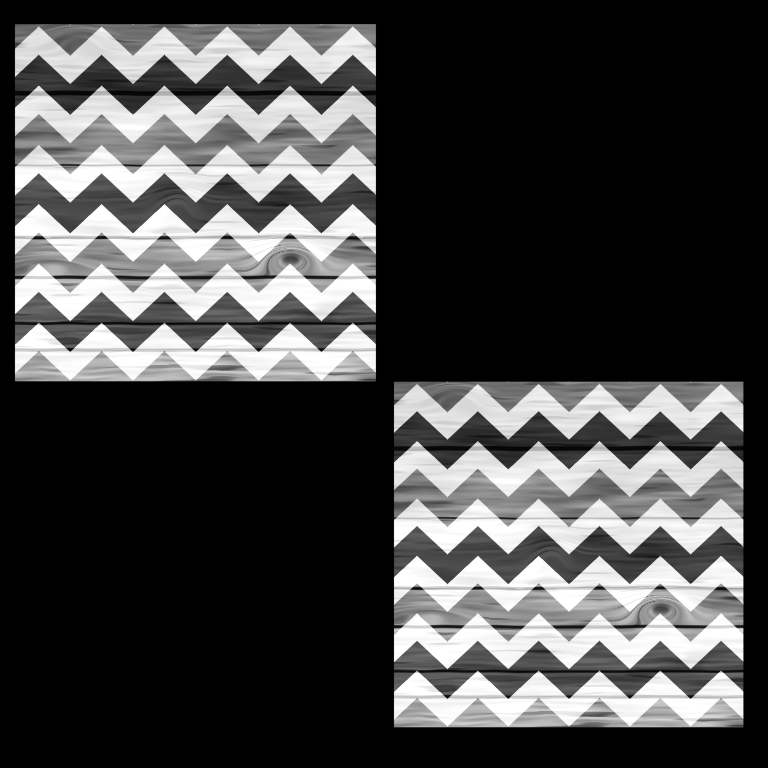
A Shadertoy shader for this pattern:

```glsl
// Two square panels of greyscale chevrons painted on wooden planks, set
// diagonally on black. A triangle wave makes the chevrons; stretched noise,
// bent around knots, makes the grain; dark seams separate the planks.

float hash(vec2 p) {
    p = fract(p * vec2(0.1031, 0.1137));
    p += dot(p, p.yx + 33.3);
    return fract((p.x + p.y) * p.x * 17.0);
}

float noise(vec2 p) {
    vec2 i = floor(p), f = fract(p);
    f = f * f * (3.0 - 2.0 * f);
    return mix(mix(hash(i), hash(i + vec2(1, 0)), f.x),
               mix(hash(i + vec2(0, 1)), hash(i + vec2(1, 1)), f.x), f.y);
}

float fbm(vec2 p) {
    float sum = 0.0, amp = 0.5;
    for (int i = 0; i < 4; i++) {
        sum += amp * noise(p);
        p = p * 2.03 + 17.0;
        amp *= 0.5;
    }
    return sum / 0.9375;
}

// Bell-shaped bump that bends the grain into rings
float knot(vec2 q, vec2 center, vec2 radius) {
    vec2 d = (q - center) / radius;
    return exp(-dot(d, d));
}

// Panel brightness; q runs 0..1 from the top left, px is one pixel in q
float chevronWood(vec2 q, float px) {
    // Plank seams: height and half thickness
    vec2 seams[6] = vec2[6](vec2(0.193, 0.006), vec2(0.395, 0.002), vec2(0.597, 0.004),
                            vec2(0.709, 0.004), vec2(0.838, 0.003), vec2(0.912, 0.004));
    float seam = 0.0, plank = 0.0;
    float wobble = 0.003 * (noise(vec2(q.x * 14.0, 3.0)) - 0.5);
    for (int i = 0; i < 6; i++) {
        float d = q.y + wobble - seams[i].x;
        seam = max(seam, 1.0 - smoothstep(-px, px + 0.001, abs(d) - seams[i].y));
        plank += step(0.0, d);
    }

    // Grain, bent by knots and shifted from plank to plank
    float eye = knot(q, vec2(0.765, 0.655), vec2(0.075, 0.042));
    float bend = 0.11 * eye
               + 0.04 * knot(q, vec2(0.10, 0.67), vec2(0.11, 0.03))
               + 0.05 * knot(q, vec2(0.45, 0.50), vec2(0.06, 0.05))
               + 0.04 * knot(q, vec2(0.17, 0.04), vec2(0.08, 0.04));
    float across = q.y + bend + 0.02 * fbm(q * vec2(5.0, 9.0) + plank * 7.0);
    float fine = noise(vec2(q.x * 9.0 + plank * 13.0, across * 130.0));
    float coarse = fbm(vec2(q.x * 4.0 + plank * 5.0, across * 38.0));
    float grain = 0.5 * fine + 0.8 * coarse - 0.65;
    float cracks = smoothstep(0.74, 0.92, noise(vec2(q.x * 7.0 + plank * 3.0, across * 95.0 + 40.0)));
    float cloud = fbm(q * vec2(3.0, 6.0) + plank * 11.0) - 0.5;

    // Chevrons: white bands over alternating light and dark stripes
    float wave = 0.164 * abs(fract((q.x - 0.066) / 0.174 + 0.5) - 0.5);
    float row = (q.y - 0.006 - wave) / 0.166;
    float bandEdge = (abs(fract(row + 0.26) - 0.5) - 0.24) * 0.121;
    float white = 1.0 - smoothstep(-px, px, bandEdge) ;
    float index = floor(row);
    float lightStripe = mod(index, 2.0);
    float stripe = mix(0.21 + 0.03 * index, 0.47 + 0.04 * index, lightStripe);

    float stained = stripe * (1.0 + 0.75 * grain + 0.5 * cloud - 0.35 * cracks);
    stained *= 1.0 - 0.5 * smoothstep(0.8, 1.0, eye);
    stained *= 1.0 - 0.85 * seam;
    float painted = mix(0.89, 0.98, smoothstep(0.1, 0.7, q.y))
                  + 0.16 * grain + 0.14 * cloud - 0.10 * cracks;
    painted *= 1.0 - 0.2 * seam;
    return clamp(mix(stained, painted, white), 0.0, 1.0);
}

// Panel placed by its top left corner and size, with smoothed borders
float panel(vec2 p, vec2 corner, vec2 size) {
    vec2 q = (p - corner) / size;
    float px = 0.7 / (iResolution.y * size.y);
    vec2 inside = smoothstep(-px, px, 0.5 - abs(q - 0.5));
    return chevronWood(q, px) * inside.x * inside.y;
}

void mainImage(out vec4 fragColor, in vec2 fragCoord) {
    vec2 p = fragCoord / iResolution.xy;
    p.y = 1.0 - p.y;
    float value = panel(p, vec2(0.0195, 0.0315), vec2(0.470, 0.465))
                + panel(p, vec2(0.513, 0.497), vec2(0.455, 0.450));
    fragColor = vec4(vec3(value), 1.0);
}
```
